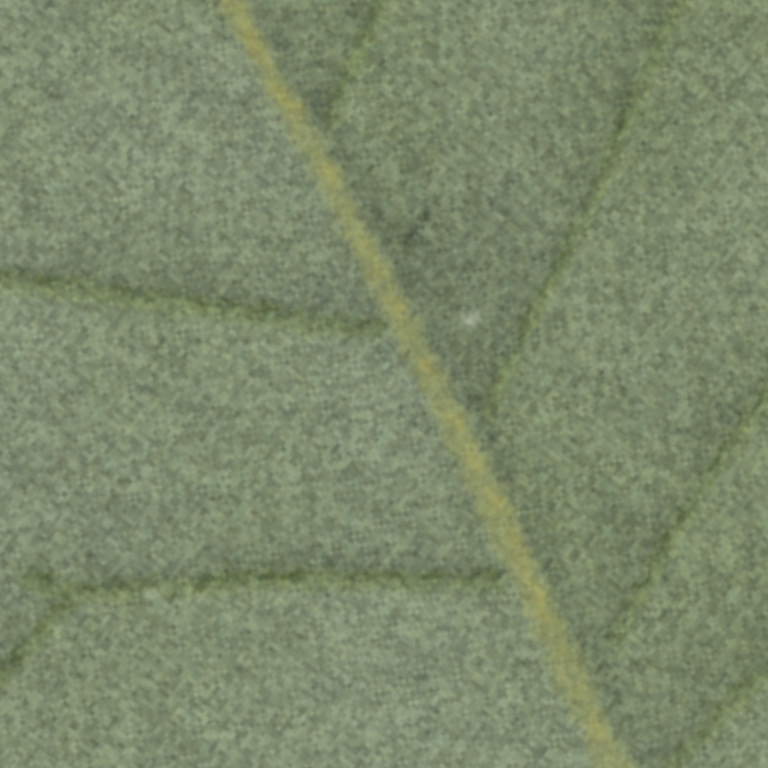
Give the GLSL for this texture, as a Shadertoy shader.

```glsl
// Underside of a matte green leaf: a pale diagonal midrib, sunken side veins and fine grain.

const vec3 LEAF_COOL   = vec3(0.508, 0.558, 0.452);
const vec3 LEAF_OLIVE  = vec3(0.478, 0.530, 0.400);
const vec3 VEIN_GREEN  = vec3(0.465, 0.525, 0.335);
const vec3 VEIN_SHADOW = vec3(0.335, 0.385, 0.235);
const vec3 RIB_COLOR   = vec3(0.555, 0.585, 0.395);
const vec3 RIB_CORE    = vec3(0.620, 0.620, 0.375);
const vec3 SPECK_COLOR = vec3(0.700, 0.740, 0.640);

const float GRAIN_SCALE  = 170.0;
const float GRAIN_AMOUNT = 0.22;
const float VEIN_WIDTH   = 0.0095;
const float JOINT_BLEND  = 0.014;
const float RIB_TOP_X    = 0.299;
const float RIB_SLOPE    = 0.498;
const float RIB_BOW      = 0.064;
const float RIB_SOFTNESS = 0.011;

// Side veins as segments running left to right: start.xy, end.xy
const int VEIN_COUNT = 11;
const vec4 VEINS[VEIN_COUNT] = vec4[VEIN_COUNT](
    vec4(-0.02, 0.643, 0.50, 0.573),
    vec4(0.03, 0.255, 0.11, 0.231),
    vec4(0.11, 0.231, 0.34, 0.250),
    vec4(0.34, 0.250, 0.66, 0.247),
    vec4(-0.02, 0.100, 0.09, 0.220),
    vec4(0.42, 0.840, 0.50, 1.010),
    vec4(0.625, 0.455, 0.768, 0.740),
    vec4(0.768, 0.740, 0.885, 1.010),
    vec4(0.794, 0.160, 0.898, 0.349),
    vec4(0.898, 0.349, 1.02, 0.525),
    vec4(0.860, -0.010, 1.02, 0.155)
);

float hash(vec2 p) {
    return fract(sin(dot(p, vec2(127.1, 311.7))) * 43758.5453);
}

float noise(vec2 p) {
    vec2 cell = floor(p), f = fract(p);
    f = f * f * (3.0 - 2.0 * f);
    return mix(mix(hash(cell), hash(cell + vec2(1, 0)), f.x),
               mix(hash(cell + vec2(0, 1)), hash(cell + vec2(1, 1)), f.x), f.y);
}

float bell(float x, float width) {
    return exp(-x * x / (width * width));
}

float spot(vec2 p, vec2 center, float radius) {
    return bell(length(p - center), radius);
}

// Returns crease, green ridge and the wide shade above one vein
vec3 veinLayers(vec2 p, vec4 vein) {
    vec2 span = vein.zw - vein.xy;
    float len = length(span);
    vec2 dir = span / len, rel = p - vein.xy;
    float along = dot(rel, dir);
    float above = dot(rel, vec2(-dir.y, dir.x));
    float mask = smoothstep(-JOINT_BLEND, JOINT_BLEND, along)
               * smoothstep(-JOINT_BLEND, JOINT_BLEND, len - along);
    float steep = smoothstep(0.4, 0.8, dir.y);
    float width = VEIN_WIDTH * mix(1.0, 0.75, steep);
    float crease = bell(above - 0.4 * width, width) * mix(1.0, 0.8, steep);
    float ridge = bell(above + 0.9 * width, 1.2 * width);
    float shade = smoothstep(-0.010, 0.014, above) * exp(-max(above, 0.0) / 0.05);
    return mask * vec3(crease, ridge, shade);
}

void mainImage(out vec4 fragColor, in vec2 fragCoord) {
    vec2 uv = fragCoord / iResolution.xy;
    vec2 wobble = vec2(noise(uv * 38.0), noise(uv * 38.0 + 71.0)) - 0.5;
    vec2 ragged = vec2(noise(uv * 120.0 + 5.0), noise(uv * 120.0 + 33.0)) - 0.5;
    vec2 p = uv + 0.005 * wobble + 0.009 * ragged;

    // Signed distance across the gently bowed midrib, positive on its right
    float ribX = RIB_TOP_X + RIB_SLOPE * (1.0 - p.y) + RIB_BOW * p.y * (1.0 - p.y);
    float across = (p.x - ribX) * 0.895;

    // Blade tone: cooler on the left, more olive on the right and at the lower corner
    float mottle = noise(uv * 6.0) - 0.5;
    float olive = 0.55 * smoothstep(-0.03, 0.06, across) + 0.7 * mottle
                + 0.5 * spot(uv, vec2(0.0, 0.05), 0.25) + 0.1;
    vec3 color = mix(LEAF_COOL, LEAF_OLIVE, clamp(olive, 0.0, 1.0));
    color *= 1.0 + 0.06 * (noise(uv * 24.0 + 9.0) - 0.5);
    color *= 1.0 - 0.08 * spot(uv, vec2(0.56, 0.66), 0.13);

    // Side veins, broken up into grainy patches
    vec3 layers = vec3(0.0);
    for (int i = 0; i < VEIN_COUNT; i++) layers += veinLayers(p, VEINS[i]);
    layers = min(layers, 1.0);
    float patchy = smoothstep(0.1, 0.8, noise(uv * 22.0 + 40.0));
    float crumbs = smoothstep(0.15, 0.85, noise(uv * 105.0 + 12.0));
    float wear = (0.4 + 0.6 * patchy) * (0.35 + 0.75 * crumbs);
    color *= 1.0 - 0.11 * layers.z;
    color = mix(color, VEIN_GREEN, 0.5 * layers.y);
    color = mix(color, VEIN_SHADOW, 0.8 * wear * layers.x);

    // Soft-edged midrib with a shadow to its right
    float halfWidth = mix(0.021, 0.015, p.y) + 0.005 * (noise(uv * 45.0 + 3.0) - 0.5);
    color *= 1.0 - 0.08 * bell(across - 0.032, 0.020);
    float rib = 1.0 - smoothstep(halfWidth - RIB_SOFTNESS, halfWidth + RIB_SOFTNESS, abs(across));
    float core = bell(across - 0.002, 0.010) * smoothstep(0.1, 0.8, noise(uv * 40.0));
    vec3 ribTone = mix(RIB_COLOR, RIB_CORE, core);
    color = mix(color, ribTone, (0.72 + 0.2 * noise(uv * 28.0 + 60.0)) * rib);

    // Small blemishes
    float dark = spot(p, vec2(0.556, 0.717), 0.010) + spot(p, vec2(0.537, 0.692), 0.010);
    color *= 1.0 - 0.25 * min(dark, 1.0);

    // Felted grain on turned lattices, with scattered darker clumps
    vec2 turned = mat2(0.8, 0.6, -0.6, 0.8) * uv;
    float fine = noise(turned * GRAIN_SCALE) - 0.5;
    float coarse = noise(uv * GRAIN_SCALE * 0.55 + 17.0) - 0.5;
    float clump = smoothstep(0.6, 1.0, noise(turned * 110.0 + 27.0));
    float grain = fine + 0.7 * coarse - 0.4 * clump + 0.05;
    color *= 1.0 + GRAIN_AMOUNT * mix(1.0, 0.55, rib) * grain;
    color += vec3(0.016, 0.0, -0.016) * (noise(uv * 95.0 + 53.0) - 0.5);

    // Pale specks
    float speck = spot(p, vec2(0.612, 0.584), 0.011) + 0.6 * spot(p, vec2(0.195, 0.223), 0.008);
    color = mix(color, SPECK_COLOR, 0.8 * min(speck, 1.0));

    fragColor = vec4(clamp(color, 0.0, 1.0), 1.0);
}
```
